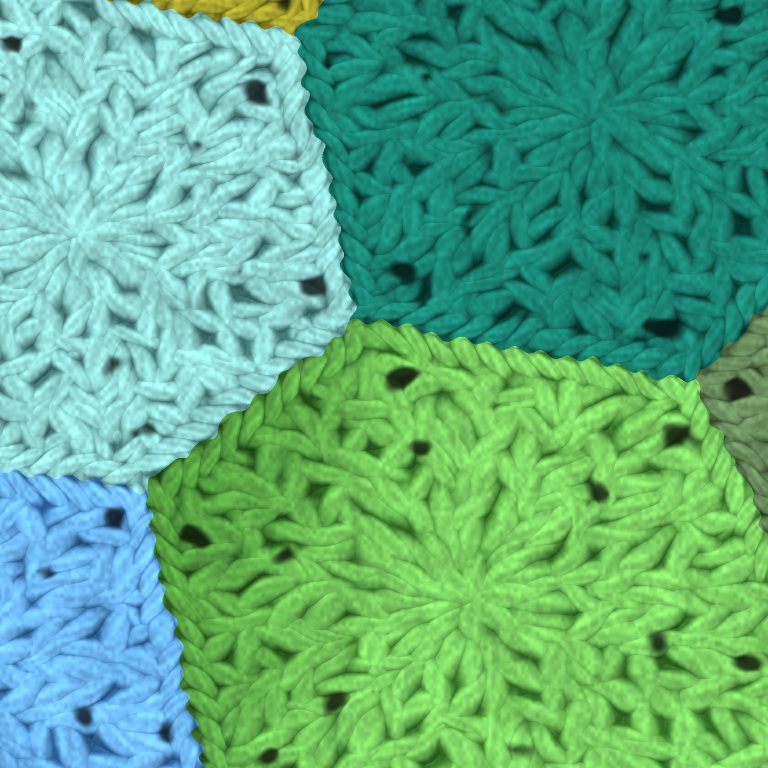
This texture is drawn by a Shadertoy shader. Its source:

```glsl
const float TAU = 6.2831853;

float hash(vec2 p) {
    return fract(sin(dot(p, vec2(127.1, 311.7))) * 43758.5453);
}

float noise(vec2 p) {
    vec2 i = floor(p), f = fract(p);
    f = f * f * (3.0 - 2.0 * f);
    return mix(mix(hash(i), hash(i + vec2(1, 0)), f.x),
               mix(hash(i + vec2(0, 1)), hash(i + vec2(1, 1)), f.x), f.y);
}

// Positive when p lies to the left of the line from a to b
float leftOf(vec2 a, vec2 b, vec2 p) {
    vec2 e = normalize(b - a), v = p - a;
    return e.x * v.y - e.y * v.x;
}

// Keeps the highest yarn strand: x height, y fibre twist, z side light
void strand(vec2 p, vec2 dir, vec2 halfSize, float lift, inout vec3 top) {
    vec2 across = vec2(-dir.y, dir.x);
    vec2 q = vec2(dot(p, dir), dot(p, across)) / halfSize;
    float h = 1.0 - dot(q, q) + lift;
    if (h > top.x) {
        float light = dot(across, vec2(-0.45, 0.9)) * q.y;
        top = vec3(h, sin(q.x * 6.0 + q.y * 7.0), clamp(light, -1.0, 1.0));
    }
}

// Rounds of stitches fanned in threes about the patch centre
void rounds(vec2 m, float phase, float lift, inout vec3 top) {
    float ring = floor(length(m) / 0.1 - phase + 0.5), angle = atan(m.y, m.x);
    for (float k = max(ring - 1.0, 0.0); k <= ring + 1.0; k++) {
        float count = 9.0 + 15.0 * floor(k + phase);
        float nearest = floor(angle / TAU * count + 0.5);
        for (float di = -1.0; di <= 1.0; di++) {
            float i = mod(nearest + di, count);
            float rnd = hash(vec2(i, k + phase * 9.0));
            float a = (i + 0.5 * (rnd - 0.5)) * TAU / count;
            float r = (k + phase) * 0.1 + 0.03 * (hash(vec2(k, i + 7.0)) - 0.5);
            float tilt = a + min(k, 1.0) * ((mod(i, 3.0) - 1.0) * 0.6 + 1.2 * (rnd - 0.5));
            strand(m - r * vec2(cos(a), sin(a)), vec2(cos(tilt), sin(tilt)),
                   vec2(0.064, 0.021), lift + 0.3 * (rnd - 0.5), top);
        }
    }
}

vec3 blanket(vec2 uv) {
    vec2 p = uv + 0.014 * (vec2(noise(uv * 26.0), noise(uv * 26.0 + 40.0)) - 0.5);
    // Seam junctions, then the points where seams leave the canvas
    vec2 A = vec2(0.385, 0.955), B = vec2(0.462, 0.586), C = vec2(0.188, 0.362);
    vec2 D = vec2(0.905, 0.505), E = vec2(0.268, -0.02), F = vec2(-0.02, 0.388);
    vec2 G = vec2(0.13, 1.005), H = vec2(1.02, 0.625), I = vec2(1.02, 0.26), K = vec2(0.44, 1.02);

    // Patch wool, centre and scale, split along scalloped seams
    vec2 w = p + 0.004 * sin(p.yx * 185.0);
    float ab = leftOf(A, B, w), bc = leftOf(B, C, w), bd = leftOf(B, D, w);
    vec3 wool = vec3(0.43, 0.72, 0.95);
    vec2 centre = vec2(-0.13, 0.12);
    float size = 1.0;
    if (ab > 0.0 && bd > 0.0 && leftOf(D, H, w) > 0.0 && leftOf(A, K, w) < 0.0) {
        wool = vec3(0.10, 0.51, 0.45);
        centre = vec2(0.78, 0.85);
        size = 0.95;
    } else if (bc > 0.0 && bd < 0.0 && leftOf(C, E, w) > 0.0 && leftOf(D, I, w) < 0.0) {
        wool = mix(vec3(0.32, 0.60, 0.24), vec3(0.48, 0.80, 0.38), smoothstep(0.2, 0.6, p.x + 0.3 * (0.3 - p.y)));
        centre = vec2(0.612, 0.219);
    } else if (ab < 0.0 && bc < 0.0 && leftOf(F, C, w) > 0.0 && leftOf(G, A, w) < 0.0) {
        wool = vec3(0.56, 0.83, 0.82);
        centre = vec2(0.098, 0.694);
        size = 0.88;
    } else if (p.x > 0.8) {
        wool = vec3(0.40, 0.53, 0.35);
        centre = vec2(1.31, 0.41);
    } else if (p.y > 0.85) {
        wool = vec3(0.66, 0.64, 0.18);
        centre = vec2(0.27, 1.28);
    }
    vec2 m = (p - centre) * vec2(1.0, 1.25) / size;
    vec3 top = vec3(-1.0, 0.0, 0.0), chain = top;
    rounds(m, 0.5, 0.0, top);
    rounds(m, 1.0, -0.15, top);

    // Slanted chain stitches along both sides of each seam
    vec2 from[9] = vec2[9](A, B, B, C, F, G, A, D, D);
    vec2 to[9] = vec2[9](B, C, D, E, C, A, K, H, I);
    float seam = 1.0;
    for (int n = 0; n < 9; n++) {
        float len = distance(from[n], to[n]);
        float s = dot(p - from[n], to[n] - from[n]) / len, d = leftOf(from[n], to[n], p);
        float side = d < 0.0 ? -1.0 : 1.0;
        seam = min(seam, length(vec2(s - clamp(s, 0.0, len), d)));
        for (float j = -1.0; j <= 1.0; j++) {
            float id = floor(s / 0.034) + j, at = (id + 0.5) * 0.034;
            if (at < 0.0 || at > len) continue;
            float tilt = side * (0.6 + 0.4 * (hash(vec2(id, float(n))) - 0.5));
            strand(vec2(s - at, d - side * 0.018), vec2(cos(tilt), sin(tilt)), vec2(0.034, 0.0135), 0.1, chain);
        }
    }
    top.x -= 0.5 * smoothstep(0.045, 0.025, seam);
    if (chain.x > top.x) top = chain;

    // Ragged gaps on the six spokes of the patch
    float spoke = mod(atan(m.y, m.x) / TAU - 104.0 / 360.0 + 1.0 / 12.0, 1.0 / 6.0) - 1.0 / 12.0;
    vec2 folded = length(m) * vec2(cos(spoke * TAU), sin(spoke * TAU));
    float gap = min(length(folded - vec2(0.375, 0.0)), length(folded - vec2(0.25, 0.0)) * 1.2);
    gap += 0.03 * (noise(uv * 45.0) - 0.5) + 0.012 * top.x;
    float hole = smoothstep(0.032, 0.012, gap) * smoothstep(0.018, 0.035, seam);

    // Yarn shading with deep-toned recesses and fine fuzz
    vec3 shadow = wool * (0.2 + 0.4 * wool);
    vec3 col = mix(shadow, wool * 1.06, smoothstep(-0.2, 0.8, top.x));
    col *= 1.0 + 0.05 * top.y + 0.17 * top.z;
    col *= 0.84 + 0.18 * noise(uv * vec2(210.0, 160.0)) + 0.14 * noise(uv * 30.0);
    return mix(col, wool * 0.14, hole * 0.85);
}

void mainImage(out vec4 fragColor, in vec2 fragCoord) {
    vec3 sum = vec3(0.0);
    for (int i = 0; i < 4; i++)
        sum += blanket((fragCoord + vec2(i % 2, i / 2) * 0.5 - 0.25) / iResolution.xy);
    fragColor = vec4(sum * 0.25, 1.0);
}
```
